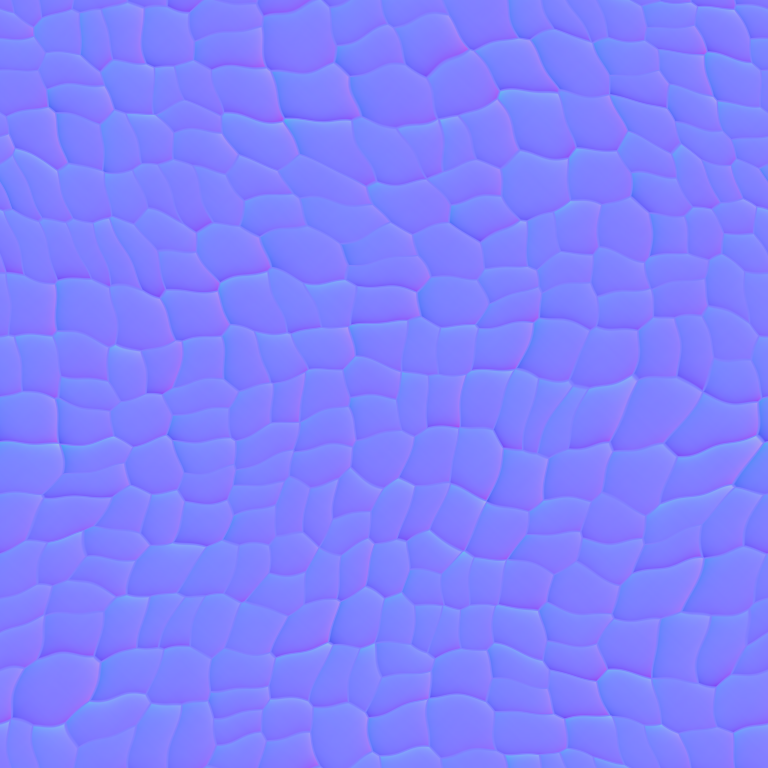
Reproduce this texture map procedurally as a three.js fragment shader.

```glsl
varying vec2 vUv;

const float TAU = 6.28318;
const vec2 GRID = vec2(13.0, 14.0);

// Hash that repeats with the grid
vec2 hash2(vec2 id, float seed) {
  id = mod(id, GRID) + seed;
  return fract(sin(vec2(dot(id, vec2(127.1, 311.7)), dot(id, vec2(269.5, 183.3)))) * 43758.5);
}

float rowShift(float row) {
  return 0.4 * hash2(vec2(7.0, row), 2.3).x;
}

// Each grid cell holds one scale, or two when it is split
vec2 scaleCentre(vec2 id, float side) {
  vec2 jitter = (hash2(id, 0.7) - 0.5) * vec2(0.3, 0.2);
  vec2 pick = hash2(id, 5.1);
  vec2 split = pick.y < 0.55 ? vec2(0.24, 0.02) : vec2(-0.03, 0.24);
  split *= step(pick.x, 0.45);
  return id + 0.5 + vec2(rowShift(id.y), 0.0) + jitter + side * split;
}

vec2 neighbourId(vec2 p, int k) {
  float row = floor(p.y) + floor(float(k) / 3.0) - 1.0;
  float column = floor(p.x - rowShift(row)) + mod(float(k), 3.0) - 1.0;
  return vec2(column, row);
}

// Bend the rows and lean the columns
vec2 warp(vec2 p) {
  vec2 q = p;
  q.x -= 0.062 * sin(TAU * (p.y - 0.3) + 0.6 * sin(TAU * p.x));
  q.y += 0.016 * sin(TAU * p.x + 1.0 + 2.0 * sin(TAU * p.y));
  q.y += 0.009 * sin(TAU * (2.0 * p.x + p.y) + 2.4);
  q += 0.006 * sin(TAU * vec2(4.0 * p.y + 2.0 * p.x, 5.0 * p.x - 3.0 * p.y));
  q += 0.0022 * sin(TAU * vec2(13.0 * p.y - 5.0 * p.x, 14.0 * p.x + 4.0 * p.y));
  return q;
}

// Downhill slope of the domed scales, summed over their borders
vec2 scaleSlope(vec2 p) {
  vec2 centre = vec2(0.0);
  float nearest = 100.0;
  for (int k = 0; k < 9; k++) {
    vec2 id = neighbourId(p, k);
    for (int s = 0; s < 2; s++) {
      vec2 c = scaleCentre(id, float(s) * 2.0 - 1.0);
      float d = dot(c - p, c - p);
      if (d < nearest) {
        nearest = d;
        centre = c;
      }
    }
  }

  vec2 slope = vec2(0.0);
  float border = 1.0;
  for (int k = 0; k < 9; k++) {
    vec2 id = neighbourId(centre, k);
    for (int s = 0; s < 2; s++) {
      vec2 c = scaleCentre(id, float(s) * 2.0 - 1.0);
      vec2 apart = c - centre;
      if (dot(apart, apart) > 0.0001) {
        vec2 outward = normalize(apart);
        float d = max(dot(0.5 * (c + centre) - p, outward), 0.0);
        // Some seams are deep and others faint
        float depth = 0.9 + 0.5 * sin(TAU * dot((c + centre) / GRID, vec2(11.0, 17.0)));
        slope += outward * depth * (0.033 * exp(-d / 0.17) + 0.036 * exp(-d / 0.045));
        border = min(border, d);
      }
    }
  }

  // Small tilt of each scale
  float tilt = sin(TAU * dot(centre / GRID, vec2(31.0, 23.0)));
  slope += tilt * vec2(0.007, -0.008);
  return slope * smoothstep(0.0, 0.03, border);
}

// Fine leather grain from layered sines
vec2 grain(vec2 p) {
  vec2 sum = vec2(0.0);
  for (int i = 0; i < 5; i++) {
    float a = 1.3 * float(i) + 0.4;
    vec2 dir = vec2(cos(a), sin(a));
    float f = 210.0 + 73.0 * float(i);
    sum += dir * sin(f * dot(p, dir) + 3.0 * sin(0.37 * f * dot(p, dir.yx)));
  }
  return sum;
}

void main() {
  vec2 slope = scaleSlope(warp(vUv) * GRID) * vec2(0.9, 1.0);

  // Broad swell across the hide
  float swell = sin(TAU * (2.0 * vUv.y + vUv.x)) + sin(TAU * (3.0 * vUv.x - vUv.y) + 1.7);
  slope += swell * vec2(0.003, -0.003) + grain(vUv) * 0.0014;

  // Pack the slope as a tangent space normal
  vec2 n = 2.0 * slope;
  float up = sqrt(max(1.0 - dot(n, n), 0.0));
  gl_FragColor = vec4(vec2(0.503, 0.505) + slope, 0.5 + 0.5 * up, 1.0);
}
```
